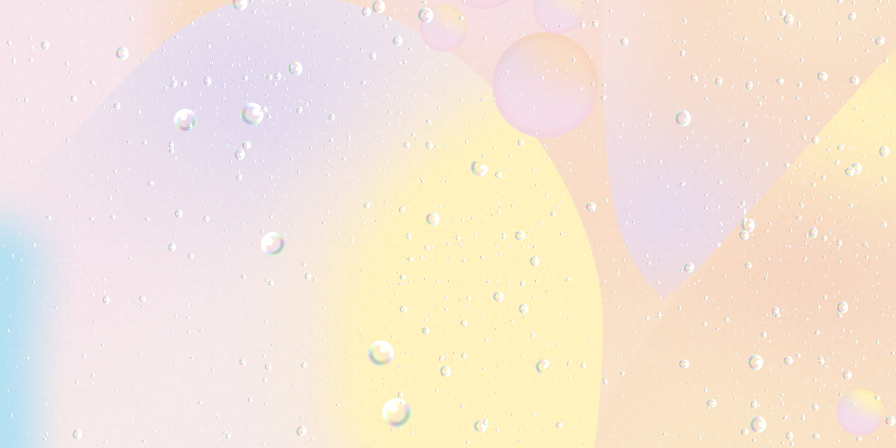
Write a WebGL 2 fragment shader that draws this background.

```glsl
#version 300 es
precision highp float;
uniform vec2 u_resolution;
out vec4 fragColor;

#define BLOB_CENTER vec2(0.66, 0.28)
#define BLOB_POWER 1.8
#define WARP_AMOUNT 0.05
#define GRAIN 0.012
#define BEAD_CELL 0.115
#define BEAD_LAYERS 5

const vec3 PINK = vec3(0.97, 0.90, 0.925), PEARL_WHITE = vec3(0.965, 0.92, 0.915);
const vec3 LAVENDER = vec3(0.89, 0.85, 0.935), BLUE = vec3(0.71, 0.88, 0.95);
const vec3 YELLOW = vec3(1.0, 0.95, 0.745), CREAM = vec3(0.98, 0.91, 0.81);
const vec3 PEACH = vec3(0.975, 0.865, 0.775), CORAL = vec3(0.965, 0.835, 0.755);

float hash(vec2 p) {
  vec3 q = fract(p.xyx * vec3(0.1031, 0.1030, 0.0973));
  q += dot(q, q.yzx + 33.33);
  return fract((q.x + q.y) * q.z);
}
float gradientDot(vec2 cell, vec2 offset) {
  float angle = 6.2832 * hash(cell);
  return dot(vec2(cos(angle), sin(angle)), offset);
}
float gradientNoise(vec2 p) {
  vec2 i = floor(p), f = fract(p), e = vec2(1, 0);
  vec2 u = f * f * f * (f * (f * 6.0 - 15.0) + 10.0);
  return mix(mix(gradientDot(i, f), gradientDot(i + e, f - e), u.x),
             mix(gradientDot(i + e.yx, f - e.yx), gradientDot(i + 1.0, f - 1.0), u.x), u.y);
}

// Soft elliptical patch: one at the center, fading outward
float glow(vec2 p, vec2 center, vec2 radii) {
  vec2 d = (p - center) / radii;
  return exp(-dot(d, d));
}
float cover(float dist, float px) { return smoothstep(-px, px, dist); }

// Positive inside the large rounded form with its sloping left shoulder
float blobField(vec2 p) {
  vec2 d = p - BLOB_CENTER;
  float shoulder = 0.53 + 0.48 * exp(-pow(abs(d.x) / 0.497, 2.69)) - p.y;
  vec2 q = pow(abs(d) / vec2(0.686, d.y > 0.0 ? 0.73 : 1.5), vec2(BLOB_POWER));
  return d.x < 0.0 ? shoulder * 0.75 : (1.0 - q.x - q.y) * 0.39;
}
vec3 blobColor(vec2 p) {
  vec3 c = mix(PEARL_WHITE, PINK, glow(p, vec2(0.15, 0.45), vec2(0.3)));
  c = mix(c, LAVENDER, 0.95 * glow(p, vec2(0.55, 0.80), vec2(0.38, 0.30)));
  float toYellow = length((p - vec2(1.25, 0.25)) * vec2(1.0, 0.95));
  c = mix(c, CREAM + vec3(0.0, 0.01, 0.04), 0.8 * smoothstep(0.76, 0.50, toYellow));
  c = mix(c, YELLOW, smoothstep(0.60, 0.41, toYellow));
  return mix(c, BLUE, smoothstep(0.19, 0.0, p.x) * smoothstep(0.60, 0.40, p.y));
}
vec3 gapColor(vec2 p) {
  vec3 c = mix(PEACH, PINK - vec3(0.0, 0.02, 0.03), glow(p, vec2(1.10, 1.0), vec2(0.30, 0.27)));
  c = mix(c, CREAM, 0.6 * smoothstep(0.5, 0.1, p.y));
  return mix(c, PINK, smoothstep(0.46, 0.26, p.x));
}
vec3 wedgeColor(vec2 p) {
  vec3 c = mix(PEACH, PINK, 0.7 * glow(p, vec2(1.33, 0.85), vec2(0.13, 0.3)));
  c = mix(c, CREAM, 0.6 * glow(p, vec2(1.85, 0.98), vec2(0.25, 0.12)));
  return mix(c, LAVENDER + vec3(0.03, 0.01, -0.01), glow(p, vec2(1.49, 0.53), vec2(0.25, 0.24)));
}
vec3 cornerColor(vec2 p) {
  vec3 c = mix(PEACH, YELLOW, 0.95 * glow(p, vec2(1.95, 0.74), vec2(0.32, 0.20)));
  c = mix(c, CORAL, 0.9 * glow(p, vec2(1.80, 0.40), vec2(0.24, 0.16)));
  return mix(c, CREAM - vec3(0.0, 0.0, 0.03), 0.75 * glow(p, vec2(1.6, 0.0), vec2(0.4, 0.2)));
}

// Clear droplet: bright broken rim, faint rainbow film and a white spark
vec3 bead(vec3 base, vec2 d, float r, float turn, float px) {
  vec2 n = d / r, light = vec2(cos(turn), sin(turn));
  float t = length(n), side = dot(n, light);
  float rim = smoothstep(0.5, 0.85, t);
  vec3 film = 0.91 + 0.09 * cos(5.0 * dot(n, light.yx) + vec3(0.0, 2.1, 4.2));
  vec3 c = mix(base, film, 0.25 + 0.45 * rim);
  c -= 0.16 * smoothstep(0.3, 0.0, abs(t - 0.72)) * smoothstep(0.1, -0.7, side);
  c += 0.20 * rim * smoothstep(-0.1, 0.7, side);
  c += 0.25 * smoothstep(0.4, 0.15, length(n - 0.42 * light));
  return mix(base, min(c, 1.0), cover(r - length(d), px));
}
// Opaque sphere, warm on top and rosy below
vec3 pearl(vec3 base, vec2 d, float r, vec3 top, float px) {
  vec2 n = d / r;
  vec3 c = mix(PINK - vec3(0.01, 0.03, 0.01), top, smoothstep(-0.4, 0.8, n.y + 0.4 * n.x));
  c = mix(c, LAVENDER, 0.5 * glow(n, vec2(-0.7, 0.5), vec2(0.5)));
  c -= vec3(0.0, 0.03, 0.03) * smoothstep(0.75, 1.0, length(n));
  return mix(base, c, cover(r - length(d), px));
}

void main() {
  float px = 0.75 / u_resolution.y;
  vec2 p = gl_FragCoord.xy / u_resolution.y;
  vec2 soft = p + WARP_AMOUNT * vec2(gradientNoise(p * 3.0), gradientNoise(p * 3.0 + 17.0));
  // Overlapping colour fields
  float diagonal = 1.194 + 0.9 * p.y + 0.134 * exp(-6.2 * p.y);
  float wedgeLeft = 1.344 + 0.135 * exp(-8.0 * (p.y - 0.333));
  float wedgeRight = diagonal - 0.03 * exp(-20.0 * (p.y - 0.333));
  vec3 color = mix(gapColor(soft), blobColor(soft), cover(blobField(p), px));
  color = mix(color, wedgeColor(soft), cover(min(p.x - wedgeLeft, wedgeRight - p.x), px));
  color = mix(color, cornerColor(soft), cover((p.x - diagonal) * 0.74, px));
  color += GRAIN * gradientNoise(p * 90.0);
  // Large spheres, then the main droplets
  color = pearl(color, p - vec2(1.217, 0.810), 0.118, PEACH, px);
  color = pearl(color, p - vec2(0.990, 0.938), 0.053, CREAM, px);
  color = pearl(color, p - vec2(1.247, 0.982), 0.058, CREAM, px);
  color = pearl(color, p - vec2(1.080, 1.080), 0.100, LAVENDER, px);
  color = pearl(color, p - vec2(1.920, 0.080), 0.052, YELLOW, px);
  color = bead(color, p - vec2(0.886, 0.078), 0.033, 2.2, px);
  color = bead(color, p - vec2(0.850, 0.211), 0.029, 1.0, px);
  color = bead(color, p - vec2(0.610, 0.455), 0.027, 2.6, px);
  color = bead(color, p - vec2(0.562, 0.745), 0.026, 0.5, px);
  color = bead(color, p - vec2(0.414, 0.731), 0.026, 2.0, px);
  // Scattered droplets in ever finer layers, stretched and turned at random
  float density = 0.12 + 0.35 * glow(p, vec2(0.60, 0.78), vec2(0.25, 0.20))
    + 0.28 * (glow(p, vec2(1.02, 0.40), vec2(0.22, 0.25)) + glow(p, vec2(1.78, 0.45), vec2(0.20, 0.50)));
  float cell = BEAD_CELL;
  for (int i = 0; i < BEAD_LAYERS; i++, cell *= 0.62) {
    vec2 id = floor(p / cell) + 41.0 * float(i);
    float turn = 6.2832 * hash(id + 53.9), r = cell * mix(0.08, 0.18, hash(id + 19.7));
    vec2 d = (fract(p / cell) - 0.5 - 0.5 * (vec2(hash(id), hash(id + 7.3)) - 0.5)) * cell;
    d = mat2(cos(turn), sin(turn), -sin(turn), cos(turn)) * d;
    d.y *= 1.0 + 0.3 * float(i) * hash(id + 67.1);
    color = mix(color, bead(color, d, r, turn, px), step(hash(id + 31.1), density));
  }
  fragColor = vec4(color, 1.0);
}
```
